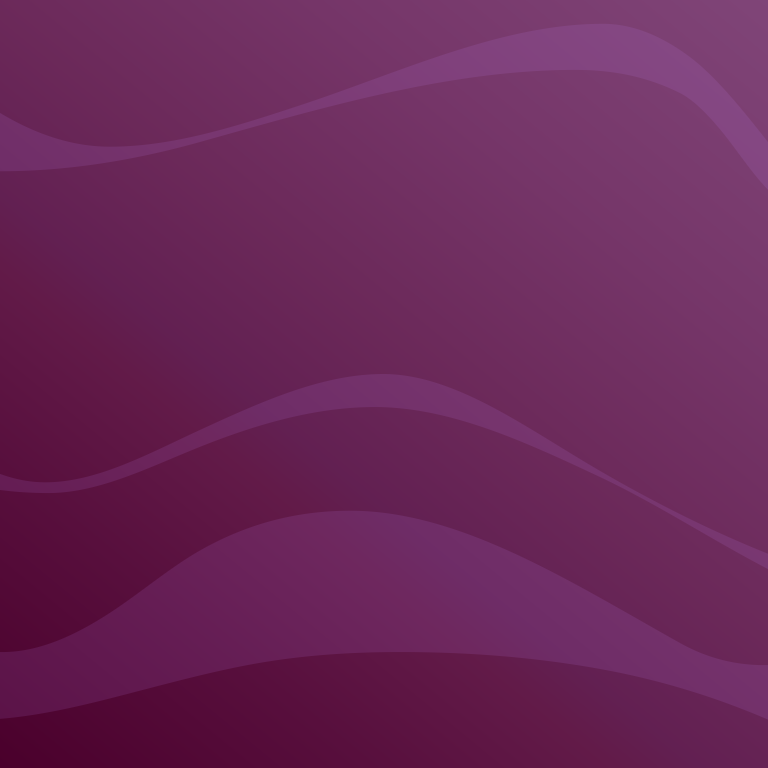
A WebGL 2 fragment shader for this background:

```glsl
#version 300 es
precision highp float;

uniform vec2 u_resolution;
out vec4 fragColor;

const int KNOTS = 6;
const vec3 RIBBON_TINT = vec3(0.75, 0.50, 0.95);
const float RIBBON_OPACITY = 0.13;

// Smooth cubic between two knots, each holding x, height and slope
float hermite(vec3 a, vec3 b, float x) {
    float width = b.x - a.x;
    float t = clamp((x - a.x) / width, 0.0, 1.0);
    float s = 1.0 - t;
    float heights = a.y * s * s * (1.0 + 2.0 * t) + b.y * t * t * (3.0 - 2.0 * t);
    return heights + width * t * s * (a.z * s - b.z * t);
}

float curveHeight(vec3 knots[KNOTS], float x) {
    float height = knots[0].y;
    for (int i = 0; i < KNOTS - 1; i++) {
        if (x >= knots[i].x) height = hermite(knots[i], knots[i + 1], x);
    }
    return height;
}

// Antialiased coverage of the positive side of a field
float coverage(float field) {
    float pixel = length(vec2(dFdx(field), dFdy(field)));
    return clamp(0.5 + field / max(pixel, 1e-5), 0.0, 1.0);
}

float ribbon(vec2 p, vec3 upper[KNOTS], vec3 lower[KNOTS]) {
    float below = coverage(curveHeight(upper, p.x) - p.y);
    float above = coverage(p.y - curveHeight(lower, p.x));
    return below * above;
}

vec3 blendStop(vec3 base, vec3 next, float start, float end, float t) {
    return mix(base, next, clamp((t - start) / (end - start), 0.0, 1.0));
}

// Diagonal gradient, deep wine to dusty mauve
vec3 backdrop(vec2 p) {
    float t = dot(p, vec2(0.45, 0.55));
    vec3 color = vec3(0.29, 0.0, 0.17);
    color = blendStop(color, vec3(0.345, 0.06, 0.24), 0.0, 0.22, t);
    color = blendStop(color, vec3(0.385, 0.105, 0.285), 0.22, 0.36, t);
    color = blendStop(color, vec3(0.385, 0.125, 0.32), 0.36, 0.41, t);
    color = blendStop(color, vec3(0.42, 0.16, 0.35), 0.41, 0.54, t);
    color = blendStop(color, vec3(0.46, 0.21, 0.41), 0.54, 0.74, t);
    return blendStop(color, vec3(0.50, 0.27, 0.47), 0.74, 1.0, t);
}

vec3 tint(vec3 color, float mask) {
    return mix(color, RIBBON_TINT, RIBBON_OPACITY * mask);
}

void main() {
    vec2 p = gl_FragCoord.xy / u_resolution;
    vec3 color = backdrop(p);

    // High ribbon
    vec3 highUpper[KNOTS] = vec3[](
        vec3(0.0, 0.853, -0.6), vec3(0.143, 0.809, 0.0), vec3(0.391, 0.863, 0.33),
        vec3(0.785, 0.969, 0.0), vec3(0.898, 0.926, -0.75), vec3(1.0, 0.815, -1.27));
    vec3 highLower[KNOTS] = vec3[](
        vec3(0.0, 0.777, 0.0), vec3(0.26, 0.815, 0.28), vec3(0.749, 0.909, 0.0),
        vec3(0.885, 0.879, -0.5), vec3(0.938, 0.831, -1.2), vec3(1.0, 0.753, -1.0));
    color = tint(color, ribbon(p, highUpper, highLower));

    // Thin middle ribbon
    vec3 middleUpper[KNOTS] = vec3[](
        vec3(0.0, 0.383, -0.37), vec3(0.059, 0.372, 0.0), vec3(0.26, 0.44, 0.46),
        vec3(0.499, 0.513, 0.0), vec3(0.781, 0.387, -0.58), vec3(1.0, 0.279, -0.4));
    vec3 middleLower[KNOTS] = vec3[](
        vec3(0.0, 0.362, -0.13), vec3(0.063, 0.358, 0.0), vec3(0.26, 0.418, 0.4),
        vec3(0.488, 0.47, 0.0), vec3(0.781, 0.379, -0.47), vec3(1.0, 0.259, -0.52));
    color = tint(color, ribbon(p, middleUpper, middleLower));

    // Broad low swell
    vec3 lowUpper[KNOTS] = vec3[](
        vec3(0.0, 0.151, -0.02), vec3(0.143, 0.202, 0.65), vec3(0.26, 0.283, 0.57),
        vec3(0.456, 0.335, 0.0), vec3(0.885, 0.163, -0.56), vec3(1.0, 0.134, 0.02));
    vec3 lowLower[KNOTS] = vec3[](
        vec3(0.0, 0.064, 0.08), vec3(0.195, 0.104, 0.26), vec3(0.339, 0.137, 0.17),
        vec3(0.521, 0.151, 0.0), vec3(0.781, 0.129, -0.18), vec3(1.0, 0.063, -0.43));
    color = tint(color, ribbon(p, lowUpper, lowLower));

    fragColor = vec4(color, 1.0);
}
```
